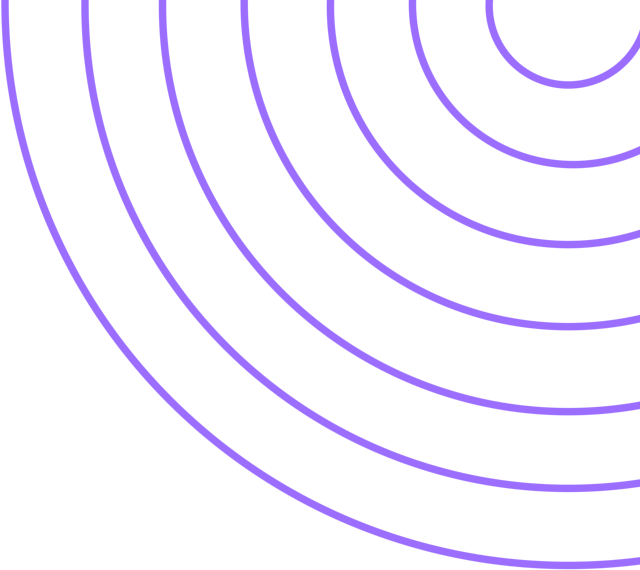
Give the GLSL for this background, as a WebGL 1 fragment shader.

```glsl
precision highp float;
// Violet rings spreading from the upper right corner over white.

uniform vec2 u_resolution;

const int RING_COUNT = 7;
const float HALF_WIDTH = 0.0065;
const vec3 WHITE = vec3(1.0);
const vec3 VIOLET = vec3(0.61, 0.43, 1.0);

// Coverage of a circular stroke; ring holds centre (xy) and radius (z).
float ringMask(vec2 p, vec3 ring, float halfWidth, float blur) {
    float edge = abs(distance(p, ring.xy) - ring.z) - halfWidth;
    return 1.0 - smoothstep(-blur, blur, edge);
}

void main() {
    // One unit is the canvas height.
    vec2 p = gl_FragCoord.xy / u_resolution.y;
    float blur = 0.8 / u_resolution.y;

    // Slightly uneven centres and radii, from the inside out.
    vec3 rings[RING_COUNT];
    rings[0] = vec3(0.9971, 0.9898, 0.1389);
    rings[1] = vec3(1.0058, 0.9934, 0.2822);
    rings[2] = vec3(0.9971, 0.9883, 0.4174);
    rings[3] = vec3(0.9971, 0.9956, 0.5687);
    rings[4] = vec3(0.9971, 0.9898, 0.7120);
    rings[5] = vec3(0.9971, 0.9912, 0.8480);
    rings[6] = vec3(0.9971, 0.9963, 0.9883);

    float coverage = 0.0;
    for (int i = 0; i < RING_COUNT; i++) {
        coverage = max(coverage, ringMask(p, rings[i], HALF_WIDTH, blur));
    }

    gl_FragColor = vec4(mix(WHITE, VIOLET, coverage), 1.0);
}
```
